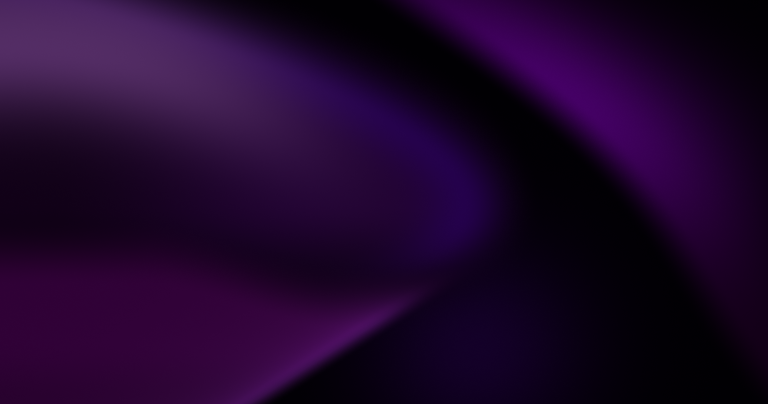
Reproduce this background procedurally as a Shadertoy shader.

```glsl
// Soft folds of violet and plum light drifting over a black ground.

// Colours
const vec3 VOID_BLACK = vec3(0.004, 0.0, 0.012);
const vec3 DEEP_PLUM  = vec3(0.065, 0.004, 0.090);
const vec3 VIOLET     = vec3(0.125, 0.008, 0.190);
const vec3 INDIGO     = vec3(0.145, 0.004, 0.315);
const vec3 MAUVE      = vec3(0.340, 0.185, 0.410);
const vec3 MAGENTA    = vec3(0.185, 0.004, 0.210);
const vec3 SHEEN      = vec3(0.065, 0.035, 0.090);
const vec3 RIDGE      = vec3(0.100, 0.040, 0.150);
const vec3 LOW_INDIGO = vec3(0.072, 0.002, 0.145);
const vec3 RIBBON     = vec3(0.265, 0.002, 0.385);
const vec3 RIBBON_DIM = vec3(0.060, 0.0, 0.065);

// Places, in units of the canvas height
const vec2  BODY_TIP   = vec2(1.25, 0.493);
const float BODY_BEND  = 3.03;
const vec2  FOLD_TIP   = vec2(1.10, 0.307);
const float FOLD_SLOPE = 0.638;
const vec2  POOL_AT    = vec2(1.18, 0.14);
const vec2  POOL_SIZE  = vec2(0.27, 0.26);
const float GRAIN      = 0.003;

float bell(float x, float width) {
    x /= width;
    return exp(-x * x);
}

// Depth inside the parabolic outline of the upper body
float bodyDepth(vec2 p) {
    float y = p.y - BODY_TIP.y;
    float slope = 2.0 * BODY_BEND * y;
    return (BODY_TIP.x - BODY_BEND * y * y - p.x) / sqrt(1.0 + slope * slope);
}

// Distance to the right of the ribbon's wavy edge
float ribbonDepth(vec2 p) {
    float t = 1.0 - p.y;
    float edge = 0.965 + 1.04 * t + 0.10 * sin(4.38 * t);
    float slope = 1.04 + 0.438 * cos(4.38 * t);
    return (p.x - edge) / sqrt(1.0 + slope * slope);
}

vec3 bodyColour(vec2 p, float depth) {
    vec3 c = mix(DEEP_PLUM, VIOLET, smoothstep(0.1, 0.8, p.x));
    c *= mix(0.5, 1.0, smoothstep(0.29, 0.50, p.y));
    // Cool rim along the outline
    float rim = bell(depth - 0.09, 0.11) * smoothstep(0.26, 0.46, p.y);
    c = mix(c, INDIGO, 0.85 * rim);
    // Pale arc sweeping in from the left
    float rise = p.y - (0.885 - 0.35 * p.x * p.x);
    float arc = bell(rise, rise > 0.0 ? 0.25 : 0.165);
    float reach = p.x / 0.74;
    arc *= exp(-reach * reach * reach * reach);
    return mix(c, MAUVE, 0.95 * arc);
}

vec3 sheetColour(vec2 p, float above) {
    float lift = max(above, 0.0);
    float taper = 1.0 - smoothstep(0.92, 1.12, p.x);
    vec3 c = MAGENTA * mix(0.82, 1.0, smoothstep(0.0, 0.16, p.y));
    return c + SHEEN * exp(-lift / 0.14) + RIDGE * exp(-lift / 0.032) * taper;
}

vec3 ribbonLight(vec2 p) {
    float depth = ribbonDepth(p);
    float spread = bell(max(depth - 0.06, 0.0), 0.20);
    float along = bell(p.y - 0.77, 0.35);
    return smoothstep(-0.035, 0.075, depth) * spread * (RIBBON * along + RIBBON_DIM * (1.0 - along));
}

// Hash without sine, for dither
float hash(vec2 p) {
    vec3 q = fract(p.xyx * 0.1031);
    q += dot(q, q.yzx + 33.33);
    return fract((q.x + q.y) * q.z);
}

void mainImage(out vec4 fragColor, in vec2 fragCoord) {
    vec2 p = fragCoord / iResolution.y;

    // Black ground with a pool of indigo below
    vec2 pool = (p - POOL_AT) / POOL_SIZE;
    vec3 colour = VOID_BLACK + LOW_INDIGO * exp(-dot(pool, pool));

    // Upper body
    float depth = bodyDepth(p);
    float body = smoothstep(-0.09, 0.11, depth) * smoothstep(0.15, 0.35, p.y);
    colour = mix(colour, bodyColour(p, depth), body);

    // Lower sheet, cut by a bright diagonal fold
    float above = (p.y - FOLD_TIP.y - FOLD_SLOPE * (p.x - FOLD_TIP.x))
                / sqrt(1.0 + FOLD_SLOPE * FOLD_SLOPE);
    float top = mix(0.42, 0.31, smoothstep(0.35, 0.85, p.x));
    float sheet = smoothstep(-0.035, 0.022, above);
    sheet *= 1.0 - smoothstep(top - 0.13, top + 0.04, p.y);
    colour = mix(colour, sheetColour(p, above), sheet);

    // Ribbon on the right
    colour += ribbonLight(p);

    colour += GRAIN * (hash(fragCoord) - 0.5);
    fragColor = vec4(clamp(colour, 0.0, 1.0), 1.0);
}
```
